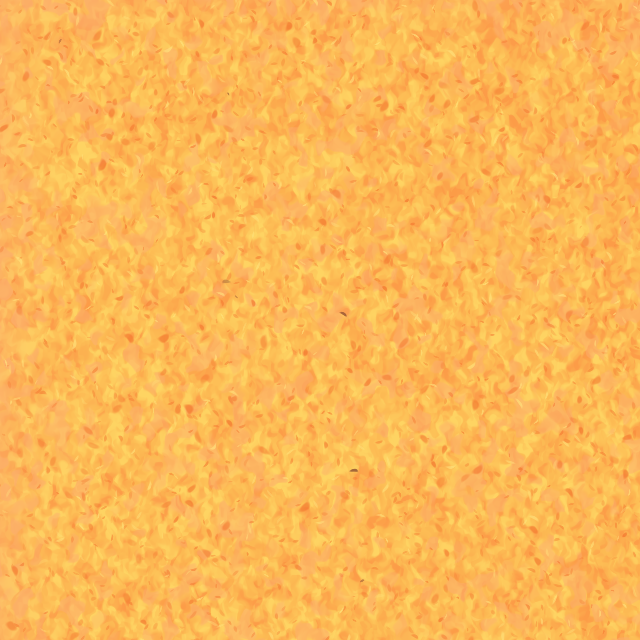
Reproduce this texture procedurally as a three.js fragment shader.

```glsl
// Mottled golden-orange flecked sheet: soft cellular noise at three sizes sets
// the tone from deep orange to yellow, then scattered slivers of red, pale
// yellow and a few dark specks are laid over it.
varying vec2 vUv;

const vec3 DEEP_ORANGE = vec3(0.99, 0.61, 0.28);
const vec3 AMBER = vec3(0.99, 0.73, 0.325);
const vec3 YELLOW = vec3(0.995, 0.83, 0.385);
const vec3 PEACH = vec3(0.99, 0.68, 0.42);
const vec3 RED_FLAKE = vec3(0.95, 0.44, 0.17);
const vec3 PALE_FLAKE = vec3(1.0, 0.90, 0.50);
const vec3 DARK_SPECK = vec3(0.50, 0.25, 0.17);

// Three random values from 0 to 1 for a cell
vec3 hash3(vec2 cell, float seed) {
  vec3 p = fract(vec3(cell.xyx + seed * 17.3) * vec3(0.1031, 0.1030, 0.0973));
  p += dot(p, p.yxz + 33.33);
  return fract((p.xxy + p.yzz) * p.zyx);
}

// Layered sines that bend the grain outlines
vec2 ripple(vec2 p) {
  vec2 bend = sin(p.yx * vec2(97.0, 83.0) + 3.0 * sin(p * 41.0));
  bend += 0.6 * sin(p.yx * vec2(211.0, 239.0) + 2.0 * sin(p * 127.0) + 1.7);
  return bend;
}

// Cellular noise: random tones blended by distance to each grain centre
float mottle(vec2 p, float sharpness, float seed) {
  vec2 cell = floor(p);
  float tone = 0.0;
  float total = 0.0;
  for (int y = -1; y <= 1; y++) {
    for (int x = -1; x <= 1; x++) {
      vec2 id = cell + vec2(float(x), float(y));
      vec3 rnd = hash3(id, seed);
      vec2 d = p - id - 0.1 - 0.8 * rnd.xy;
      float weight = exp(-sharpness * dot(d, d));
      tone += rnd.z * weight;
      total += weight;
    }
  }
  return tone / total;
}

// Scattered slivers, mostly upright; size is half width and half length in cells
float flakes(vec2 p, vec2 size, float share, float tilt, float seed) {
  vec2 cell = floor(p);
  float mask = 0.0;
  for (int y = -1; y <= 1; y++) {
    for (int x = -1; x <= 1; x++) {
      vec2 id = cell + vec2(float(x), float(y));
      vec3 place = hash3(id, seed);
      vec3 form = hash3(id, seed + 5.0);
      float angle = (form.x - 0.5) * tilt;
      float c = cos(angle);
      float s = sin(angle);
      vec2 d = mat2(c, s, -s, c) * (p - id - place.xy);
      d.x += 0.5 * d.y * d.y / size.y * (form.z - 0.5);
      float edge = length(d / (size * mix(0.55, 1.2, form.y)));
      float strength = mix(0.4, 1.0, form.z) * step(place.z, share);
      mask = max(mask, strength * smoothstep(1.3, 0.6, edge));
    }
  }
  return mask;
}

// Three-step colour ramp
vec3 grainColour(float tone) {
  vec3 low = mix(DEEP_ORANGE, AMBER, smoothstep(-0.1, 0.55, tone));
  return mix(low, YELLOW, smoothstep(0.45, 1.1, tone));
}

void main() {
  vec2 bend = ripple(vUv);
  vec2 p = vUv + 0.0028 * bend;

  // Grain tone at three sizes, with a broad drift brighter at the left
  float tone = 0.50 * mottle(p * vec2(88.0, 62.0), 9.0, 1.0);
  tone += 0.32 * mottle(p * vec2(160.0, 112.0), 8.0, 2.0);
  tone += 0.18 * mottle(p * vec2(36.0, 29.0), 6.0, 3.0);
  float drift = sin(vUv.x * 4.1 + 0.6) + sin(vUv.y * 5.3 - 1.1 + vUv.x);
  tone = 0.53 + 1.55 * (tone - 0.5) + 0.035 * drift;
  vec3 colour = grainColour(tone);

  // Peach patches, thicker along the left and top borders
  float border = exp(-vUv.x * 28.0) + 0.5 * exp(-(1.0 - vUv.y) * 30.0);
  float blush = mottle(p * vec2(58.0, 50.0) + 7.0, 7.0, 4.0);
  float peach = 0.55 * smoothstep(0.6, 0.9, blush) + 0.5 * border;
  colour = mix(colour, PEACH, min(peach, 0.8));

  // Slivers: broad red, fine red, pale yellow, then rare dark specks
  vec2 q = vUv + 0.0012 * bend;
  float red = 0.65 * flakes(q * 52.0, vec2(0.22, 0.40), 0.10, 2.4, 6.0);
  red = max(red, 0.50 * flakes(q * 90.0, vec2(0.20, 0.48), 0.12, 3.1, 7.0));
  colour = mix(colour, RED_FLAKE, red);
  float pale = flakes(q * 75.0, vec2(0.14, 0.50), 0.07, 2.6, 8.0);
  colour = mix(colour, PALE_FLAKE, 0.60 * pale);
  float dark = flakes(q * 44.0, vec2(0.10, 0.24), 0.005, 3.1, 9.0);
  colour = mix(colour, DARK_SPECK, 0.75 * dark);

  gl_FragColor = vec4(colour, 1.0);
}
```
